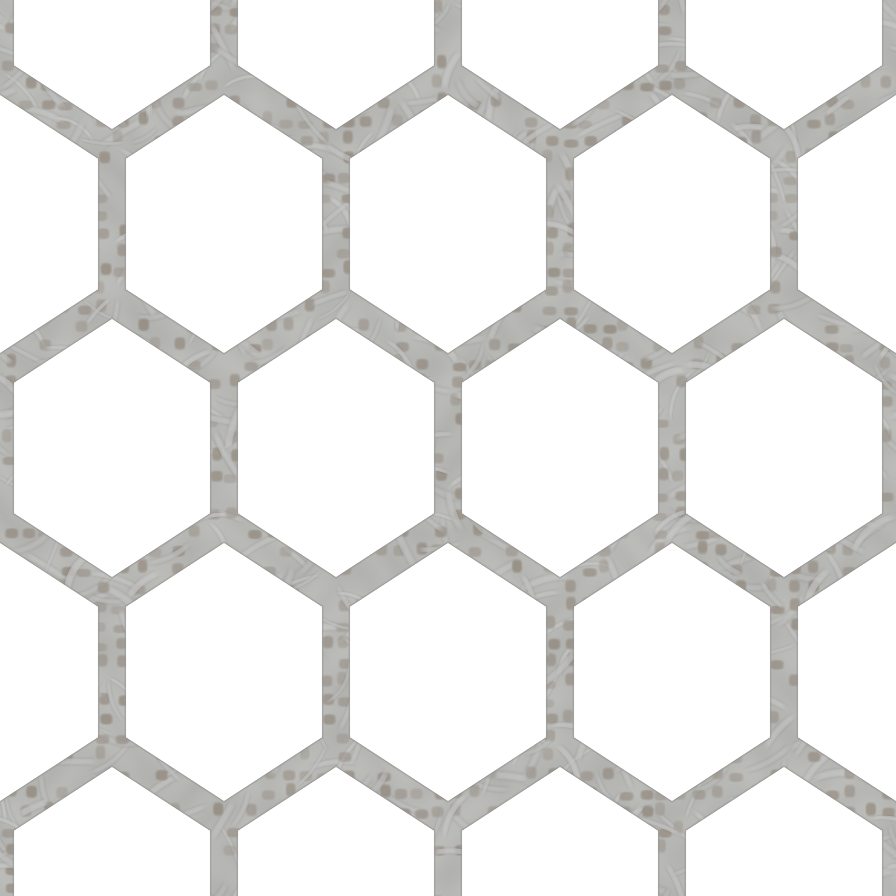
A Shadertoy shader for this pattern:

```glsl
const float REPEATS = 4.0;           // hexagons across and rows down (even)
const vec2  HOLE = vec2(0.437, 0.576); // opening: half width, half height
const float SLOPE = 0.651;           // rise of the slanted sides
const float RIM_WIDTH = 0.009;
const float SEAM_WIDTH = 0.005;
const float FIBER_CELLS = 24.0;      // fiber grid across the canvas
const float GAP_CELLS = 48.0;        // weave gap grid across the canvas
const float GAP_CHANCE = 0.52;
const vec3  PAPER = vec3(1.0);
const vec3  BASE  = vec3(0.715, 0.715, 0.705);
const vec3  LIGHT = vec3(0.785, 0.785, 0.782);
const vec3  GAP   = vec3(0.59, 0.56, 0.52);
const vec3  RIM   = vec3(0.58, 0.58, 0.57);
const float TAU = 6.28318;

vec3 hash3(vec2 cell, float seed) {
    vec3 p = fract(vec3(cell.xyx + seed * 7.31) * vec3(0.1031, 0.1030, 0.0973));
    p += dot(p, p.yxz + 33.33);
    return fract((p.xxy + p.yzz) * p.zyx);
}

// Signed distance to one hexagonal opening
float hexDistance(vec2 q) {
    q = abs(q);
    float slant = (q.y + SLOPE * q.x - HOLE.y) / sqrt(1.0 + SLOPE * SLOPE);
    return max(q.x - HOLE.x, slant);
}

// Two interleaved lattices form the staggered rows
float meshDistance(vec2 p) {
    vec2 odd  = vec2(fract(p.x + 0.5) - 0.5, mod(p.y, 2.0) - 1.0);
    vec2 even = vec2(fract(p.x) - 0.5, mod(p.y + 1.0, 2.0) - 1.0);
    return min(hexDistance(odd), hexDistance(even));
}

// Paint curved, rounded strands over a color
vec3 addFibers(vec3 color, vec2 uv, float seed, float chance) {
    vec2 p = uv * FIBER_CELLS;
    vec2 cell = floor(p);
    float soft = FIBER_CELLS / iResolution.y;
    for (int j = -1; j <= 1; j++)
    for (int i = -1; i <= 1; i++) {
        vec2 id = cell + vec2(i, j);
        vec2 key = mod(id, FIBER_CELLS);
        vec3 a = hash3(key, seed);
        vec3 b = hash3(key, seed + 17.0);
        float angle = (a.z - 0.5) * 2.6;
        float c = cos(angle), s = sin(angle);
        vec2 q = mat2(c, -s, s, c) * (p - id - a.xy);
        q.y += (b.x - 0.5) * 0.9 * q.x * q.x;
        float reach = mix(0.45, 0.85, b.y);
        float width = mix(0.045, 0.1, b.z);
        float across = abs(q.y);
        float present = step(fract(a.x * 7.0 + b.y * 5.0), chance);
        float along = present * (1.0 - smoothstep(reach * 0.6, reach, abs(q.x)));
        float shadow = 1.0 - smoothstep(width * 0.8, width * 2.0, across);
        float body = 1.0 - smoothstep(width - 0.5 * soft, width + 0.5 * soft, across);
        float round_ = min(across / width, 1.0);
        vec3 tone = mix(BASE, LIGHT, 0.35 + 0.65 * b.x) - 0.05 * round_ * round_;
        color -= 0.035 * shadow * along;
        color = mix(color, tone, 0.75 * body * along);
    }
    return color;
}

// Scattered brownish openings in the weave
float weaveGaps(vec2 uv) {
    vec2 p = uv * GAP_CELLS;
    vec2 cell = floor(p);
    float gaps = 0.0;
    for (int j = -1; j <= 1; j++)
    for (int i = -1; i <= 1; i++) {
        vec2 id = cell + vec2(i, j);
        vec3 h = hash3(mod(id, GAP_CELLS), 41.0);
        vec2 q = p - id - mix(vec2(0.3), vec2(0.7), h.xy);
        vec2 size = mix(vec2(0.42, 0.24), vec2(0.28, 0.4), h.y);
        float r = length(pow(abs(q / size), vec2(1.5)));
        float strength = step(h.z, GAP_CHANCE) * mix(0.4, 1.0, h.x);
        gaps = max(gaps, strength * (1.0 - smoothstep(0.45, 1.25, r)));
    }
    return gaps;
}

vec3 cloth(vec2 uv) {
    vec2 w = uv * TAU;
    float mottling = sin(w.x * 9.0 + 2.0 * sin(w.y * 5.0))
                   * sin(w.y * 11.0 + 2.0 * sin(w.x * 7.0));
    vec3 color = addFibers(BASE + 0.012 * mottling, uv, 3.0, 0.9);
    color = mix(color, GAP, 0.9 * weaveGaps(uv));
    color = addFibers(color, uv, 29.0, 0.6);
    return color + 0.008 * mottling;
}

// Faint joint along the middle of some upright bars
float barSeam(vec2 p) {
    vec2 id = vec2(round(p.x * 2.0), round(p.y));
    float upright = step(0.5, mod(id.x + id.y, 2.0));
    upright *= step(abs(p.y - id.y), HOLE.y - SLOPE * HOLE.x);
    float chosen = step(0.5, hash3(mod(id, vec2(2.0, 1.0) * REPEATS), 5.0).x);
    float px = REPEATS / iResolution.y;
    float off = abs(p.x - id.x * 0.5);
    return upright * chosen * (1.0 - smoothstep(0.0, SEAM_WIDTH + px, off));
}

void mainImage(out vec4 fragColor, in vec2 fragCoord) {
    vec2 uv = fragCoord / iResolution.xy;
    vec2 p = uv * REPEATS;
    float px = REPEATS / iResolution.y;
    float d = meshDistance(p);

    vec3 color = cloth(uv);
    color = mix(color, RIM, 0.35 * barSeam(p));
    color = mix(color, RIM, 0.7 * (1.0 - smoothstep(0.0, RIM_WIDTH + 0.5 * px, d)));
    color = mix(PAPER, color, smoothstep(-0.5 * px, 0.5 * px, d));
    fragColor = vec4(color, 1.0);
}
```
